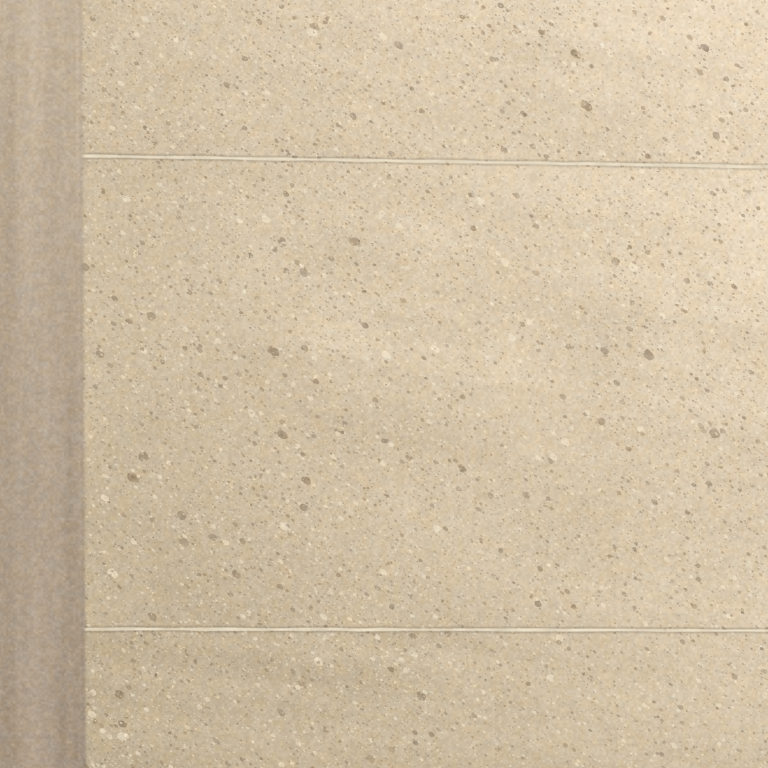
Give the GLSL for this texture, as a WebGL 1 fragment shader.

```glsl
precision highp float;
uniform vec2 u_resolution;

const vec3 SHADED_STONE = vec3(0.735, 0.670, 0.560);
const vec3 LIT_STONE = vec3(0.945, 0.875, 0.770);
const vec3 BAND_LOW = vec3(0.650, 0.585, 0.510);
const vec3 BAND_HIGH = vec3(0.755, 0.690, 0.600);
const vec3 JOINT_CREAM = vec3(0.950, 0.905, 0.810);
const vec3 DARK_GRIT = vec3(0.500, 0.425, 0.335);
const vec3 PALE_GRIT = vec3(0.960, 0.910, 0.805);

float hash(vec2 p) {
  vec3 q = fract(p.xyx * 0.1031);
  q += dot(q, q.yzx + 33.33);
  return fract((q.x + q.y) * q.z);
}

float noise(vec2 p) {
  vec2 cell = floor(p);
  vec2 f = fract(p);
  f = f * f * (3.0 - 2.0 * f);
  float low = mix(hash(cell), hash(cell + vec2(1.0, 0.0)), f.x);
  float high = mix(hash(cell + vec2(0.0, 1.0)), hash(cell + 1.0), f.x);
  return mix(low, high, f.y);
}

float fbm(vec2 p) {
  float sum = 0.0;
  float gain = 0.5;
  for (int i = 0; i < 4; i++) {
    sum += gain * noise(p);
    p = mat2(1.6, 1.2, -1.2, 1.6) * p + 17.3;
    gain *= 0.5;
  }
  return sum;
}

// Soft line of the given half width around zero distance
float stripe(float d, float halfWidth, float blur) {
  return 1.0 - smoothstep(halfWidth - blur, halfWidth + blur, abs(d));
}

// Irregular grains, at most one in each jittered cell
float grit(vec2 p, float scale, float density, float seed, float pixel) {
  vec2 g = mat2(0.8, 0.6, -0.6, 0.8) * p * scale + seed;
  vec2 cell = floor(g);
  vec2 jitter = vec2(hash(cell + 11.7), hash(cell + 47.1)) - 0.5;
  vec2 d = fract(g) - 0.5 - 0.45 * jitter;
  float size = hash(cell + 83.9);
  float radius = mix(0.08, 0.24, size * size);
  float dist = length(d * vec2(0.8, 1.15)) + 0.10 * (noise(g * 5.0) - 0.5);
  float blur = max(0.03, pixel * scale * 0.7);
  float present = step(hash(cell + 5.3), density);
  return present * (1.0 - smoothstep(radius - blur, radius + blur, dist));
}

// Stone lit from the upper right, with sloping sediment veins
vec3 stone(vec2 p, float row) {
  float light = 0.03 + 0.40 * p.x + 0.38 * p.y + 0.14 * p.x * p.y;
  vec3 color = mix(SHADED_STONE, LIT_STONE, light);
  float slope = p.y + 0.16 * p.x + 0.05 * noise(p * 3.0 + row * 7.0);
  float vein = fbm(vec2(p.x * 2.5, slope * 24.0) + row * 19.0 + 40.0) - 0.47;
  float veinFade = smoothstep(0.25, 0.65, noise(p * vec2(1.5, 3.5) + row * 5.0 + 8.0));
  color += 0.085 * vein * mix(0.35, 1.0, veinFade);
  color += 0.045 * (fbm(p * 9.0 + row * 13.0 + 60.0) - 0.47);
  return color + 0.012 * (hash(vec2(row + 20.0, 3.0)) - 0.5);
}

// Greyer upright strip with faint vertical streaks
vec3 uprightBand(vec2 p) {
  vec3 color = mix(BAND_LOW, BAND_HIGH, p.y * p.y * 0.5 + p.y * 0.5);
  float streak = fbm(vec2(p.x * 75.0, p.y * 2.5) + 30.0) - 0.47;
  return color + 0.08 * streak + 0.03 * stripe(p.x - 0.045, 0.02, 0.03);
}

vec3 addGrit(vec3 color, vec2 p, float amount, float pixel) {
  float scale = 38.0;
  for (int i = 0; i < 4; i++) {
    float layer = float(i);
    float density = 0.10 + 0.10 * layer;
    float patchiness = mix(0.5, 1.3, noise(p * 6.0 + layer * 9.0));
    float dark = grit(p, scale, density * patchiness, 100.0 + 37.0 * layer, pixel);
    float pale = grit(p, scale * 1.13, density * patchiness, 300.0 + 53.0 * layer, pixel);
    float strength = amount * mix(0.55, 0.40, layer / 3.0);
    color = mix(color, DARK_GRIT, dark * strength * mix(0.4, 1.0, noise(p * 90.0)));
    color = mix(color, PALE_GRIT, pale * strength);
    scale *= 1.65;
  }
  return color;
}

void main() {
  vec2 p = gl_FragCoord.xy / u_resolution;
  float pixel = 1.0 / min(u_resolution.x, u_resolution.y);

  // Courses narrow slightly towards the right
  float edge = p.x - 0.111 + 0.005 * p.y;
  float across = max(edge, 0.0) / 0.89;
  float pitch = 0.616 - 0.012 * across;
  float course = (p.y - 0.181 + 0.002 * across) / pitch;
  float row = floor(course);
  float jointDist = (course - floor(course + 0.5)) * pitch;
  jointDist += 0.0012 * (noise(vec2(p.x * 30.0, row + 9.0)) - 0.5);

  float onTile = smoothstep(-0.003, 0.003, edge);
  vec3 color = mix(uprightBand(p), stone(p, row), onTile);
  color = addGrit(color, p, mix(0.2, 1.0, onTile), pixel);

  // Fine grain with slight pink and yellow tints
  float grain = noise(p * 330.0) + 0.6 * noise(p * 170.0 + 50.0) - 0.8;
  float tint = noise(p * 120.0 + 80.0) - 0.5;
  color += 0.055 * grain + tint * vec3(0.018, -0.004, -0.035);

  // Joints: pale thread with a thin shadow on either side
  float blur = max(pixel, 0.0012);
  float shadow = stripe(jointDist, 0.0042, 0.002) * onTile;
  float thread = stripe(jointDist, 0.0019, blur) * onTile;
  color *= 1.0 - 0.13 * shadow;
  color = mix(color, JOINT_CREAM, thread * mix(0.65, 0.95, noise(p * 60.0)));

  // Recessed vertical seam
  color *= 1.0 - 0.07 * stripe(edge, 0.001, 0.005);
  color += 0.035 * stripe(edge + 0.006, 0.001, 0.003) * smoothstep(0.5, 1.0, p.y);

  gl_FragColor = vec4(clamp(color, 0.0, 1.0), 1.0);
}
```
